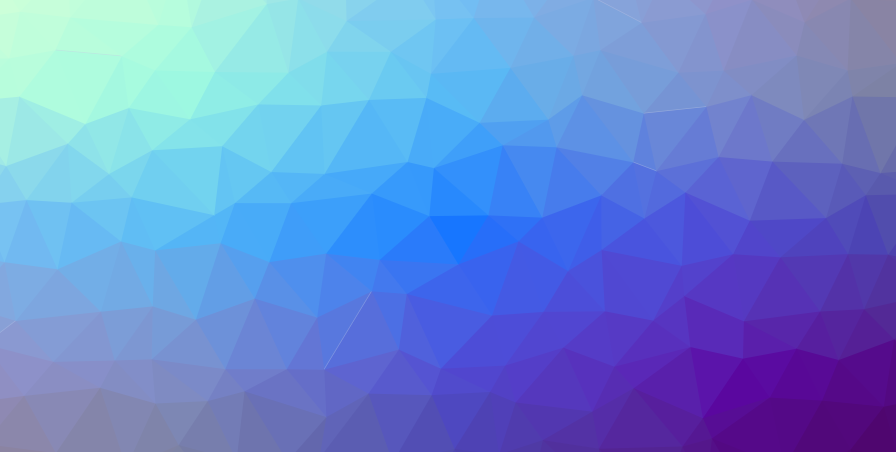
Reproduce this background procedurally as a WebGL 1 fragment shader.

```glsl
precision highp float;
uniform vec2 u_resolution;

vec2 hash2(vec2 p) {
  vec3 q = fract(p.xyx * vec3(0.1031, 0.103, 0.0973));
  q += dot(q, q.yzx + 33.33);
  return fract((q.xx + q.yz) * q.zy);
}

// Perceptual space: cube roots of cone responses
vec3 toCone(vec3 rgb) {
  mat3 m = mat3(0.4122, 0.2119, 0.0883,
                0.5363, 0.6807, 0.2817,
                0.0514, 0.1074, 0.6300);
  return pow(m * pow(rgb, vec3(2.2)), vec3(1.0 / 3.0));
}

vec3 fromCone(vec3 cone) {
  mat3 m = mat3(4.0767, -1.2684, -0.0042,
                -3.3077, 2.6098, -0.7034,
                0.2310, -0.3413, 1.7076);
  vec3 response = cone * cone * cone;
  return pow(clamp(m * response, 0.0, 1.0), vec3(1.0 / 2.2));
}

// Mint to blue to violet, used along both axes
vec3 ramp(float t) {
  vec3 c = toCone(vec3(0.80, 1.0, 0.85));
  c = mix(c, toCone(vec3(0.62, 0.98, 0.88)), clamp(t / 0.2, 0.0, 1.0));
  c = mix(c, toCone(vec3(0.08, 0.45, 1.0)), clamp((t - 0.2) / 0.32, 0.0, 1.0));
  c = mix(c, toCone(vec3(0.36, 0.0, 0.66)), clamp((t - 0.52) / 0.3, 0.0, 1.0));
  return mix(c, toCone(vec3(0.30, 0.0, 0.40)), clamp((t - 0.82) / 0.18, 0.0, 1.0));
}

vec3 gradientAt(vec2 p) {
  float across = p.x * u_resolution.y / u_resolution.x;
  return fromCone(0.5 * (ramp(across) + ramp(1.0 - p.y)));
}

// Mesh point: staggered rows with jitter
vec2 meshPoint(vec2 id) {
  vec2 jitter = (hash2(id + 41.0) - 0.5) * 0.65;
  return (id + vec2(0.5 * mod(id.y, 2.0), 0.0) + jitter) * vec2(0.124, 0.108);
}

// Signed distance to a line, positive on its left
float side(vec2 a, vec2 b, vec2 p) {
  vec2 dir = normalize(b - a);
  return dir.x * (p.y - a.y) - dir.y * (p.x - a.x);
}

// Flat facet: weighted colour in rgb, coverage in a
vec4 facet(vec2 a, vec2 b, vec2 c, vec2 p) {
  float ab = side(a, b, p);
  float inside = min(ab, min(side(b, c, p), side(c, a, p)));
  float cover = clamp(inside * u_resolution.y + 0.5, 0.0, 1.0);
  if (cover <= 0.0) return vec4(0.0);
  vec2 center = (a + b + c) / 3.0;
  vec3 color = gradientAt(center);
  // A few facets show a pale hairline on one edge
  float rare = step(0.985, hash2(floor(center * 700.0)).x);
  float hairline = rare * (1.0 - smoothstep(0.0, 0.003, abs(ab)));
  color = mix(color, vec3(0.75, 0.78, 0.9), 0.4 * hairline);
  return vec4(color, 1.0) * cover;
}

void main() {
  vec2 p = gl_FragCoord.xy / u_resolution.y;
  vec2 base = floor(p / vec2(0.124, 0.108));
  vec4 sum = vec4(0.0);

  // Two facets for every nearby mesh cell
  for (int j = -1; j <= 1; j++) {
    for (int i = -2; i <= 1; i++) {
      vec2 id = base + vec2(float(i), float(j));
      vec2 bl = meshPoint(id);
      vec2 br = meshPoint(id + vec2(1.0, 0.0));
      vec2 tl = meshPoint(id + vec2(0.0, 1.0));
      vec2 tr = meshPoint(id + vec2(1.0, 1.0));
      if (mod(id.y, 2.0) < 0.5) {
        sum += facet(bl, br, tl, p) + facet(br, tr, tl, p);
      } else {
        sum += facet(bl, tr, tl, p) + facet(bl, br, tr, p);
      }
    }
  }
  gl_FragColor = vec4(sum.rgb / max(sum.a, 0.001), 1.0);
}
```
